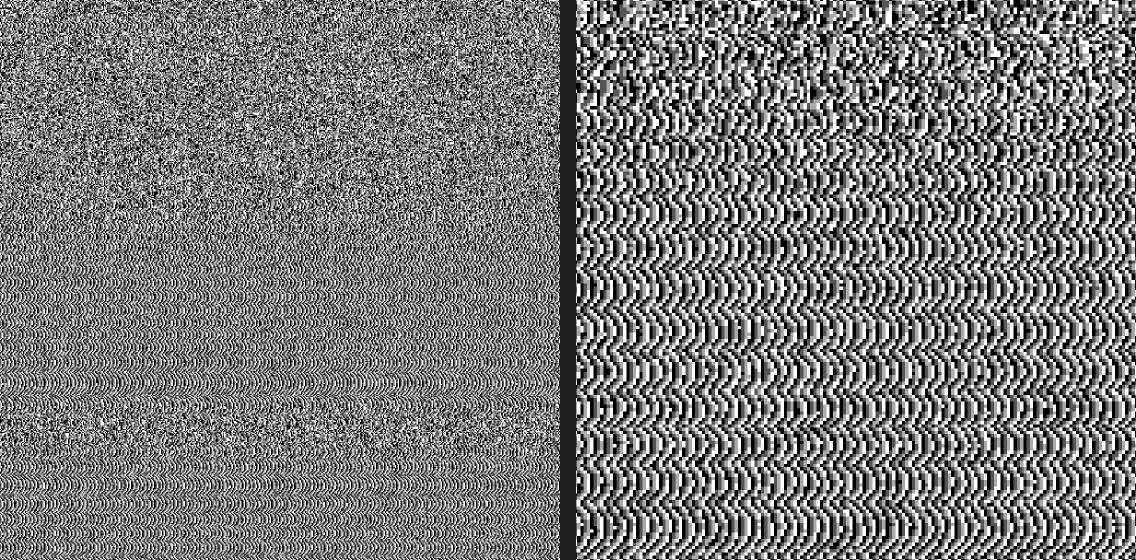
Left, the full canvas; right, a detail of the centre.
Write a WebGL 2 fragment shader that draws this texture.

```glsl
#version 300 es
precision highp float;

uniform vec2 u_resolution;
out vec4 fragColor;

const float GRID = 512.0;      // grains across the canvas
const float STRIPES = 148.0;   // arcs across; beats against the grid
const float LEVELS = 4.0;

vec2 hash2(vec2 p) {
    vec3 q = fract(p.xyx * vec3(0.1031, 0.1030, 0.0973));
    q += dot(q, q.yzx + 33.33);
    return fract((q.xx + q.yz) * q.zy);
}

// Distance to the nearest scattered point
float cellular(vec2 p) {
    vec2 cell = floor(p);
    float nearest = 4.0;
    for (int j = -1; j <= 1; j++) {
        for (int i = -1; i <= 1; i++) {
            vec2 neighbour = cell + vec2(i, j);
            vec2 offset = neighbour + hash2(neighbour) - p;
            nearest = min(nearest, dot(offset, offset));
        }
    }
    return sqrt(nearest);
}

float bump(float x, float centre, float width) {
    float d = (x - centre) / width;
    return exp(-d * d);
}

// Running row number at a given depth below the top edge
float rowCoord(float depth) {
    float bend = depth - 0.6;
    return 39.5 * depth - 1.0 - 15.0 * bend * bend
         + 0.40 * sin(15.0 * (depth - 0.48))
         + 0.23 * sin(34.9 * (depth - 0.78));
}

// Strength of the disorder at a given depth
float disorder(float depth) {
    float amount = mix(0.85, 0.16, smoothstep(0.26, 0.50, depth));
    amount += 0.55 * bump(depth, 0.765, 0.045);
    amount += 0.30 * bump(depth, 0.0, 0.03);
    amount -= 0.65 * bump(depth, 0.046, 0.009);
    amount -= 0.25 * bump(depth, 0.30, 0.012);
    return max(amount, 0.08);
}

// Phase of the stacked arcs, in cycles
float arcPhase(vec2 p, float depth) {
    float row = rowCoord(depth);
    float rowsPerUnit = (rowCoord(depth + 0.002) - rowCoord(depth - 0.002)) / 0.004;
    float index = floor(row + 0.5);
    float t = row - index;
    float bow = 1.25 * STRIPES / rowsPerUnit;
    return STRIPES * p.x + bow * t * t + 0.3 * hash2(vec2(index, 7.0)).x;
}

float grainShade(vec2 p) {
    vec2 grain = floor(p * GRID);
    vec2 q = (grain + 0.5) / GRID;
    float depth = 1.0 - q.y;
    float amount = disorder(depth);
    float phase = arcPhase(q, depth);
    phase += amount * 1.7 * cellular(q * vec2(95.0, 130.0));
    phase += amount * 0.45 * (hash2(grain).x - 0.5);
    float ramp = pow(fract(phase), 1.06);
    return min(floor(ramp * LEVELS), LEVELS - 1.0) / (LEVELS - 1.0);
}

void main() {
    // Average four samples to soften grain edges at other sizes
    float shade = 0.0;
    for (int j = 0; j < 2; j++) {
        for (int i = 0; i < 2; i++) {
            vec2 jitter = (vec2(i, j) - 0.5) * 0.5;
            shade += grainShade((gl_FragCoord.xy + jitter) / u_resolution.y);
        }
    }
    fragColor = vec4(vec3(shade * 0.25), 1.0);
}
```
